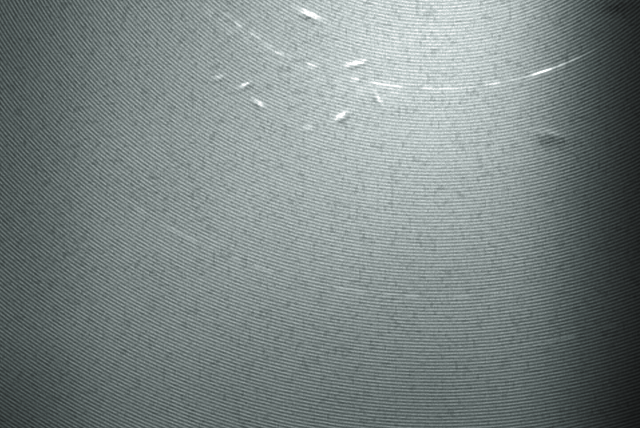
Give the GLSL for this texture, as a Shadertoy shader.

```glsl
// Brushed metal disc: concentric grooves under a soft lamp, with arc scratches and small dents.

float hash(vec2 p) {
    vec3 q = fract(vec3(p.xyx) * 0.1031);
    q += dot(q, q.yzx + 33.33);
    return fract((q.x + q.y) * q.z);
}

float noise(vec2 p) {
    vec2 i = floor(p), f = fract(p);
    f = f * f * (3.0 - 2.0 * f);
    return mix(mix(hash(i), hash(i + vec2(1, 0)), f.x),
               mix(hash(i + vec2(0, 1)), hash(i + vec2(1, 1)), f.x), f.y);
}

float bell(float x) {
    return exp(-x * x);
}

// Lamp glow, steeper on the right, over a vignetted ambient level
float lighting(vec2 p) {
    float dx = p.x - 1.01;
    float spread = dx < 0.0 ? mix(0.8, 0.56, p.y) : 0.34;
    float glow = 0.46 * smoothstep(-0.12, 1.05, p.y) * bell(dx / spread);
    float ambient = 0.40 + 0.07 * bell(length((p - vec2(0.55, 0.42)) / vec2(0.5, 0.4)));
    float vignette = 1.0 - 0.72 * smoothstep(1.18, 1.56, p.x);
    vignette *= 1.0 - 0.2 * smoothstep(0.3, 0.0, p.x);
    vignette *= 1.0 - 0.3 * smoothstep(0.3, -0.05, p.y) * smoothstep(0.3, 0.9, abs(p.x - 0.75));
    return (ambient + glow) * vignette;
}

// Broken arc, limited to a range of angles around the disc centre
float scratch(vec2 polar, float radius, float width, float from, float to) {
    float ends = smoothstep(from, from + 0.12, polar.x) * smoothstep(to, to - 0.12, polar.x);
    float breaks = smoothstep(0.25, 0.8, noise(vec2(polar.x * 45.0, polar.y * 90.0)));
    return bell((polar.y - radius) / width) * ends * breaks;
}

// Embossed mark: a ragged bright ridge with a faint shadow beneath it
float dent(vec2 p, vec2 centre, float halfLength, float angle) {
    vec2 d = p - centre;
    float c = cos(angle), s = sin(angle);
    d = vec2(c * d.x + s * d.y, c * d.y - s * d.x);
    d.y += 0.006 * (noise(p * 90.0) - 0.5);
    float ends = bell(d.x / halfLength) * (0.6 + 0.6 * noise(p * 150.0));
    float thickness = 0.003 + 0.1 * halfLength;
    return ends * (bell((d.y - 0.002) / thickness) - 0.4 * bell((d.y + 0.009) / thickness));
}

void mainImage(out vec4 fragColor, in vec2 fragCoord) {
    vec2 p = fragCoord / iResolution.y;
    vec2 fromCentre = p - vec2(1.02, 1.586);
    vec2 polar = vec2(atan(fromCentre.x, -fromCentre.y), length(fromCentre));
    float light = lighting(p);

    // Grooves, wavering slightly and fading when finer than the pixels
    float along = polar.x * polar.y;
    float waver = 0.12 * noise(vec2(along * 30.0, polar.y * 60.0));
    float groove = cos(6.2832 * (polar.y * 126.0 + waver));
    float resolved = 1.0 - smoothstep(0.4, 0.75, 126.0 / iResolution.y);
    float depth = mix(0.22, 0.085, smoothstep(0.3, 0.85, light));
    depth *= 0.7 + 0.6 * noise(vec2(along * 90.0, polar.y * 126.0));
    float shade = light * (1.0 + groove * depth * resolved);

    // Fine grain, faint dark flecks and broad unevenness
    float grain = noise(p * 320.0) - 0.5;
    float flecks = smoothstep(0.62, 0.95, noise(p * 120.0 + 40.0));
    float patches = noise(p * 9.0) - 0.5;
    shade *= 1.0 + 0.15 * grain - 0.10 * flecks + 0.03 * patches;

    // Scratches that follow the grooves
    shade += 0.16 * scratch(polar, 0.793, 0.004, -0.75, 0.48);
    shade += 0.05 * scratch(polar, 0.805, 0.025, -0.85, 0.0);
    shade += 0.38 * bell((polar.y - 0.793) / 0.0035) * bell((polar.x - 0.31) / 0.035);
    shade += 0.15 * bell((polar.y - 0.793) / 0.003) * bell((polar.x - 0.36) / 0.10);
    shade += 0.10 * scratch(polar, 1.28, 0.003, -0.65, 0.22);
    shade += 0.08 * scratch(polar, 1.408, 0.003, 0.0, 0.34);

    // Dents around the upper middle
    float dents = dent(p, vec2(0.723, 0.965), 0.028, -0.42);
    dents += dent(p, vec2(0.830, 0.851), 0.022, 0.25);
    dents += 0.9 * dent(p, vec2(0.572, 0.801), 0.014, 0.45);
    dents += 0.8 * dent(p, vec2(0.605, 0.758), 0.016, -0.55);
    dents += dent(p, vec2(0.799, 0.729), 0.016, 0.55);
    dents += 0.7 * dent(p, vec2(0.883, 0.770), 0.014, -1.0);
    dents += 0.5 * dent(p, vec2(0.512, 0.820), 0.012, 0.3);
    dents += 0.4 * dent(p, vec2(0.719, 0.701), 0.012, 0.0);
    dents += 0.4 * dent(p, vec2(0.650, 0.875), 0.012, -0.2);
    dents += 0.3 * dent(p, vec2(1.285, 0.688), 0.030, -0.1);
    shade += 0.42 * dents;

    // Dark smudges on the right
    shade -= 0.09 * bell(length((p - vec2(1.287, 0.668)) / vec2(0.032, 0.016)));
    shade -= 0.05 * bell(length((p - vec2(1.436, 0.980)) / vec2(0.035, 0.014)));

    // Cool steel tint
    shade = clamp(shade, 0.0, 1.0);
    vec3 steel = shade - vec3(0.04, 0.0, 0.003) * smoothstep(0.0, 0.4, shade) * smoothstep(1.0, 0.85, shade);
    fragColor = vec4(steel, 1.0);
}
```
